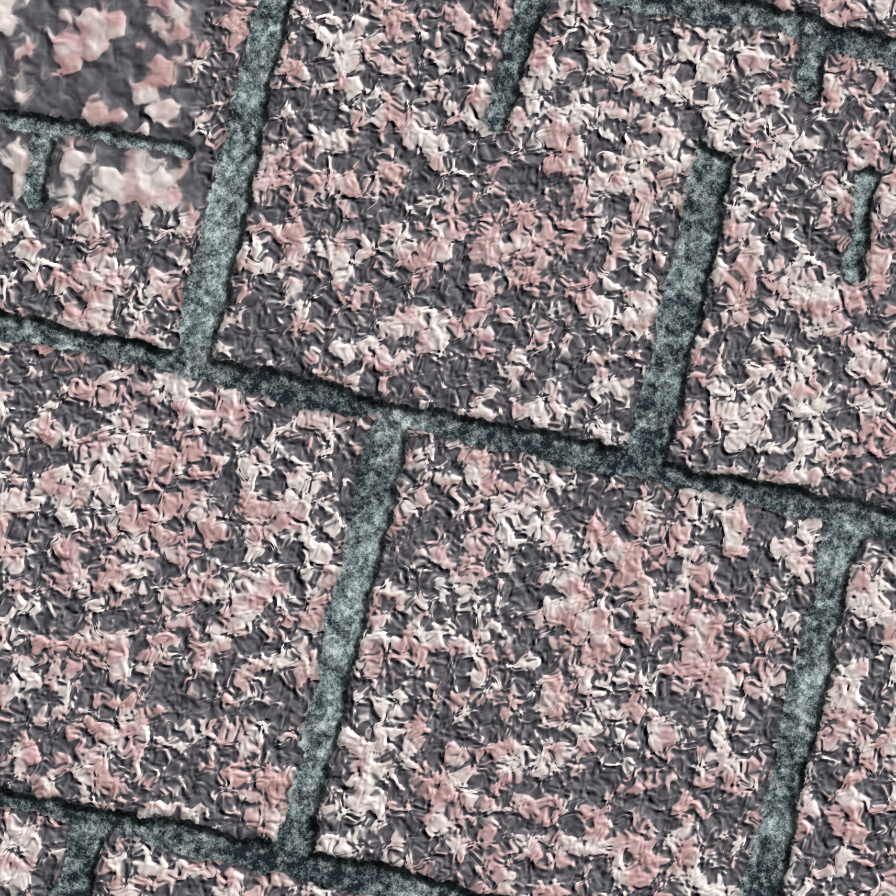
Write a Shadertoy shader that draws this texture.

```glsl
// Tilted courses of square granite setts with staggered, gritty mortar joints.
// Layered noise gives the dark and rosy mineral grain and its relief; joints are
// distance fields with ragged edges, broken by a few worn, misplaced fragments.

const float TILT = 0.2213;                // clockwise rotation of the courses
const vec2 PITCH = vec2(0.518, 0.515);    // sett spacing along and across courses
const vec2 FIRST = vec2(0.08, 0.109);     // first upright joint, first course joint
const float STAGGER = 0.23;               // shift of every other course
const vec2 TO_LIGHT = vec2(0.0030, 0.0026);

const vec3 SLATE = vec3(0.22, 0.22, 0.24);
const vec3 ASH = vec3(0.49, 0.475, 0.495);
const vec3 ROSE = vec3(0.73, 0.60, 0.595);
const vec3 CREAM = vec3(0.83, 0.79, 0.775);
const vec3 MORTAR_DARK = vec3(0.20, 0.235, 0.25);
const vec3 MORTAR_PALE = vec3(0.70, 0.75, 0.75);

float hash(vec2 p) {
    vec3 q = fract(p.xyx * vec3(0.1031, 0.1030, 0.0973));
    q += dot(q, q.yzx + 33.33);
    return fract((q.x + q.y) * q.z);
}

float noise(vec2 p) {
    vec2 i = floor(p), f = fract(p);
    f = f * f * (3.0 - 2.0 * f);
    return mix(mix(hash(i), hash(i + vec2(1, 0)), f.x),
               mix(hash(i + vec2(0, 1)), hash(i + vec2(1, 1)), f.x), f.y);
}

// Fractal noise; a small gain leaves out the fine detail
float fbm(vec2 p, float gain) {
    float sum = 0.0, total = 0.0, amp = 1.0;
    for (int i = 0; i < 4; i++) {
        sum += amp * noise(p);
        total += amp;
        p = mat2(1.6, 1.2, -1.2, 1.6) * p + 5.3;
        amp *= gain;
    }
    return sum / total;
}

vec2 toCourses(vec2 p) {
    float c = cos(TILT), s = sin(TILT);
    return vec2(c * p.x - s * p.y, s * p.x + c * p.y);
}

float segment(vec2 p, vec2 a, vec2 b, float halfWidth) {
    vec2 ap = p - a, ab = b - a;
    return length(ap - ab * clamp(dot(ap, ab) / dot(ab, ab), 0.0, 1.0)) - halfWidth;
}

// Signed distances to the course joints (x) and upright joints (y)
vec2 regularJoints(vec2 p) {
    vec2 q = toCourses(p) - FIRST;
    float row = floor(q.y / PITCH.y);
    q.x -= STAGGER * (1.0 - mod(row, 2.0));
    vec2 d = abs(fract(q / PITCH + 0.5) - 0.5) * PITCH;
    return vec2(d.y - 0.0145, d.x - 0.0205);
}

// Short joints of the displaced fragments near the top
float strayJoints(vec2 p) {
    float d = segment(p, vec2(-0.02, 0.873), vec2(0.21, 0.832), 0.007);
    d = min(d, segment(p, vec2(0.052, 0.855), vec2(0.04, 0.78), 0.012));
    d = min(d, segment(p, vec2(0.60, 1.02), vec2(0.555, 0.865), 0.014));
    d = min(d, segment(p, vec2(0.915, 0.96), vec2(0.902, 0.90), 0.010));
    return min(d, segment(p, vec2(0.97, 0.80), vec2(0.952, 0.70), 0.012));
}

// All joints with ragged edges; x: course joints, y: the others
vec2 joints(vec2 p) {
    float ragged = (fbm(p * 45.0, 0.7) - 0.5) * 0.018 + (noise(p * 9.0) - 0.5) * 0.010;
    float filled = 0.08 - length(p - vec2(0.84, 0.90));
    vec2 d = max(regularJoints(p), vec2(filled));
    return vec2(d.x, min(d.y, strayJoints(p))) + ragged;
}

float grainHeight(vec2 p, float gain) {
    vec2 warp = vec2(noise(p * 80.0), noise(p * 80.0 + 71.0)) - 0.5;
    return fbm(p * 39.0 + warp * 0.45, gain);
}

vec3 granite(vec2 p, float gain) {
    float h = grainHeight(p, gain);
    float relief = h - grainHeight(p + TO_LIGHT, gain);
    float fine = mix(0.5, noise(p * 190.0), gain);
    float rosy = noise(p * 55.0 + 19.0) * 0.65 + noise(p * 10.0) * 0.35;
    vec3 dark = mix(SLATE, ASH, 0.15 + 0.75 * fine);
    vec3 pale = mix(CREAM, ROSE, smoothstep(0.3, 0.7, rosy)) + (fine - 0.5) * 0.18;
    float patches = (noise(p * 14.0 + 40.0) - 0.5) * 0.06;
    float mineral = smoothstep(0.45, 0.57, h + patches);
    return mix(dark, pale, mineral) + relief * 1.15;
}

vec3 mortar(vec2 p, float upright) {
    float grit = fbm(p * 95.0, 0.9);
    float stain = noise(p * 13.0 + 8.0);
    float tone = (grit - 0.5) * 2.4 + 0.27 + 0.5 * (stain - 0.5) + 0.18 * upright;
    return mix(MORTAR_DARK, MORTAR_PALE, clamp(tone, -0.15, 1.15));
}

void mainImage(out vec4 fragColor, in vec2 fragCoord) {
    vec2 p = fragCoord / iResolution.xy;
    float aa = 1.5 / iResolution.y;

    // Smooth, worn fragment in the upper left corner
    float edge = max(p.x - 0.22, 0.77 - p.y) + (noise(p * 28.0) - 0.5) * 0.035;
    float worn = 1.0 - smoothstep(-0.01, 0.01, edge);
    vec3 color = granite(p, mix(0.85, 0.4, worn));

    // Mortar, with shadow under the stone edges that face away from the light
    vec2 d = joints(p);
    float joint = min(d.x, d.y);
    vec2 ahead = joints(p + TO_LIGHT * 2.2);
    float inside = 1.0 - smoothstep(-aa, aa, joint);
    float shadow = inside * smoothstep(-0.005, 0.003, min(ahead.x, ahead.y));
    color *= 1.0 - 0.25 * (1.0 - smoothstep(0.0, 0.009, joint));
    color = mix(color, mortar(p, smoothstep(-0.01, 0.01, d.x - d.y)), inside);
    color *= 1.0 - 0.72 * shadow;
    fragColor = vec4(clamp(color, 0.0, 1.0), 1.0);
}
```
